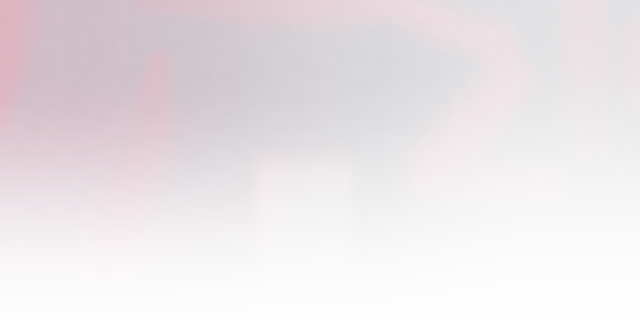
Give the GLSL for this background, as a Shadertoy shader.

```glsl
// A pale misty backdrop: a mauve-to-silver veil crossed by blurred pink ribbons,
// dissolving into white toward the bottom. Ribbons are soft falloffs around
// line segments, bent slightly by gradient noise.

vec2 hashGradient(vec2 cell) {
    float n = fract(sin(dot(cell, vec2(127.1, 311.7))) * 43758.5);
    return vec2(cos(6.2832 * n), sin(6.2832 * n));
}

float gradientNoise(vec2 p) {
    vec2 i = floor(p), f = fract(p);
    vec2 u = f * f * f * (f * (f * 6.0 - 15.0) + 10.0);
    vec2 e = vec2(1.0, 0.0);
    float a = dot(hashGradient(i), f);
    float b = dot(hashGradient(i + e.xy), f - e.xy);
    float c = dot(hashGradient(i + e.yx), f - e.yx);
    float d = dot(hashGradient(i + e.xx), f - e.xx);
    return mix(mix(a, b, u.x), mix(c, d, u.x), u.y);
}

// Soft stroke from a to b whose width runs from widths.x to widths.y
float ribbon(vec2 p, vec2 a, vec2 b, vec2 widths) {
    vec2 ab = b - a;
    float t = clamp(dot(p - a, ab) / dot(ab, ab), 0.0, 1.0);
    float d = length(p - a - ab * t) / mix(widths.x, widths.y, t);
    return exp(-d * d * d);
}

void mainImage(out vec4 fragColor, in vec2 fragCoord) {
    // Height is 1, width is 2
    vec2 p = fragCoord / iResolution.xy * vec2(2.0, 1.0);
    vec2 q = p + 0.018 * vec2(gradientNoise(p * 5.0), gradientNoise(p * 5.0 + 19.0));

    // Veil: mauve at the left, cool silver at the right
    vec3 veil = mix(vec3(0.815, 0.745, 0.785), vec3(0.81, 0.78, 0.805), smoothstep(0.2, 0.7, p.x));
    veil = mix(veil, vec3(0.848, 0.842, 0.854), smoothstep(0.55, 1.15, p.x));
    veil = mix(veil, vec3(0.885, 0.885, 0.893), smoothstep(1.05, 1.7, p.x));

    // Left edge and the ribbon beside it, widening as it leans down
    float pink = ribbon(q, vec2(0.03, 1.05), vec2(-0.03, 0.64), vec2(0.1, 0.08));
    pink = max(pink, 0.65 * ribbon(q, vec2(0.5, 0.81), vec2(0.48, 0.62), vec2(0.035, 0.08)));
    pink = max(pink, 0.65 * ribbon(q, vec2(0.48, 0.62), vec2(0.35, 0.22), vec2(0.08, 0.1)));
    pink = max(pink, 0.35 * ribbon(q, vec2(-0.05, 0.55), vec2(0.42, 0.57), vec2(0.13)));

    // Long arch along the top, curling down at the right
    pink = max(pink, 0.65 * ribbon(q, vec2(0.47, 1.02), vec2(0.78, 0.98), vec2(0.06)));
    pink = max(pink, 0.7 * ribbon(q, vec2(0.78, 0.98), vec2(1.22, 0.99), vec2(0.065)));
    pink = max(pink, 0.75 * ribbon(q, vec2(1.22, 0.99), vec2(1.55, 0.86), vec2(0.06, 0.075)));
    pink = max(pink, 0.75 * ribbon(q, vec2(1.55, 0.86), vec2(1.59, 0.76), vec2(0.075, 0.08)));
    pink = max(pink, 0.75 * ribbon(q, vec2(1.59, 0.76), vec2(1.36, 0.46), vec2(0.08, 0.1)));
    pink = max(pink, 0.5 * ribbon(q, vec2(1.36, 0.45), vec2(1.72, 0.42), vec2(0.1, 0.07)));

    // Faint streaks at the far right
    pink = max(pink, 0.6 * ribbon(q, vec2(1.82, 1.0), vec2(1.83, 0.8), vec2(0.08)));
    pink = max(pink, 0.4 * ribbon(q, vec2(1.83, 0.8), vec2(1.84, 0.54), vec2(0.07)));
    pink = max(pink, 0.5 * ribbon(q, vec2(2.0, 0.88), vec2(2.0, 0.7), vec2(0.07)));

    vec3 rose = mix(vec3(0.865, 0.71, 0.755), vec3(0.945, 0.88, 0.9), smoothstep(0.1, 1.6, p.x));
    veil = mix(veil, rose, pink);

    // Fade into white, reaching higher toward the right
    float side = smoothstep(1.0, 1.8, p.x);
    float fade = smoothstep(mix(-0.02, 0.04, side), mix(0.78, 0.92, side), p.y);
    fade = mix(fade, fade * fade, 0.3);

    // Pale patch hanging below the middle
    float patchX = smoothstep(0.77, 0.84, q.x) * (1.0 - smoothstep(1.06, 1.13, q.x));
    fade *= 1.0 - 0.28 * patchX * (1.0 - smoothstep(0.43, 0.55, q.y));
    veil = mix(veil, rose, 0.5 * ribbon(q, vec2(0.83, 0.48), vec2(0.83, 0.28), vec2(0.05)));
    veil = mix(veil, rose, 0.3 * ribbon(q, vec2(0.9, 0.46), vec2(1.05, 0.46), vec2(0.07)));

    // Slight mottling of the veil
    veil += 0.008 * gradientNoise(p * 24.0);

    fragColor = vec4(mix(vec3(0.995, 0.993, 0.993), veil, fade), 1.0);
}
```
